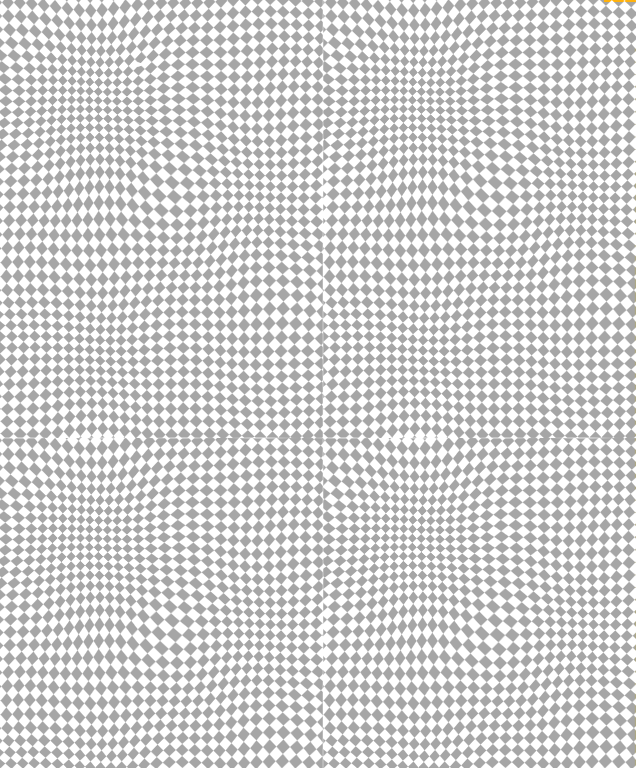
Reproduce this pattern procedurally as a WebGL 1 fragment shader.

```glsl
precision highp float;
// A grey and white diamond checker, bent by soft pinches and gentle waves.
// One warped panel repeats from the top left corner, cut off at the right
// and bottom, with thin broken seams. Lengths are in canvas heights.
uniform vec2 u_resolution;

// Moves p around a centre: positive strength pinches, negative bulges.
vec2 lens(vec2 p, vec2 centre, float radius, float strength) {
  vec2 d = p - centre;
  return strength * d * exp(-dot(d, d) / (radius * radius));
}

vec2 warp(vec2 p) {
  vec2 shift = lens(p, vec2(0.118, 0.137), 0.108, 0.36);
  shift += lens(p, vec2(0.124, 0.468), 0.095, 0.20);
  shift += lens(p, vec2(0.205, 0.250), 0.080, -0.10);
  shift += lens(p, vec2(0.330, 0.235), 0.080, 0.14);
  shift += lens(p, vec2(0.380, 0.410), 0.085, -0.15);
  shift += lens(p, vec2(0.020, 0.420), 0.060, 0.14);
  // Fine ripple that shears the rows and columns
  shift += 0.0018 * sin(vec2(38.0 * p.y + 24.0 * p.x, 42.0 * p.x - 18.0 * p.y));
  return p + shift;
}

// Coverage of the grey diamonds: the product of two smoothed square waves.
float diamonds(vec2 p, float pixel) {
  vec2 cell = p / vec2(0.0157, 0.0162);
  vec2 diagonals = vec2(cell.x + cell.y, cell.x - cell.y);
  vec2 waves = clamp(sin(3.14159 * diagonals) / (3.14159 * 48.0 * pixel), -1.0, 1.0);
  return 0.5 + 0.5 * waves.x * waves.y;
}

void main() {
  float pixel = 1.0 / u_resolution.y;
  vec2 p = gl_FragCoord.xy * pixel;
  p.y = 1.0 - p.y;
  float right = u_resolution.x * pixel;

  // Repeating panel
  vec2 panel = vec2(0.4206, 0.5703);
  vec2 local = mod(p, panel);
  float grey = diamonds(warp(local), pixel);

  // Thin seams between panels, the level one fading in and out
  vec2 seam = 1.0 - smoothstep(vec2(0.0), vec2(pixel), abs(p - panel));
  float broken = 0.4 + 0.4 * sin(60.0 * p.x);
  grey *= 1.0 - max(0.45 * seam.x, broken * seam.y);

  // Small white flaw in the first panel
  float flaw = length((p - vec2(0.179, 0.084)) * vec2(0.6, 1.3));
  grey *= smoothstep(0.003, 0.003 + pixel, flaw);

  // Olive right edge and orange tips in the top right corner
  vec3 ink = vec3(0.65);
  float edge = smoothstep(right - 0.001 - pixel, right - 0.001, p.x);
  ink = mix(ink, vec3(0.68, 0.66, 0.52), edge * step(0.06, p.y));
  float corner = step(right - 0.042, p.x) * (1.0 - smoothstep(0.002, 0.002 + pixel, p.y));
  ink = mix(ink, vec3(1.0, 0.70, 0.05), corner);

  gl_FragColor = vec4(mix(vec3(1.0), ink, grey), 1.0);
}
```
